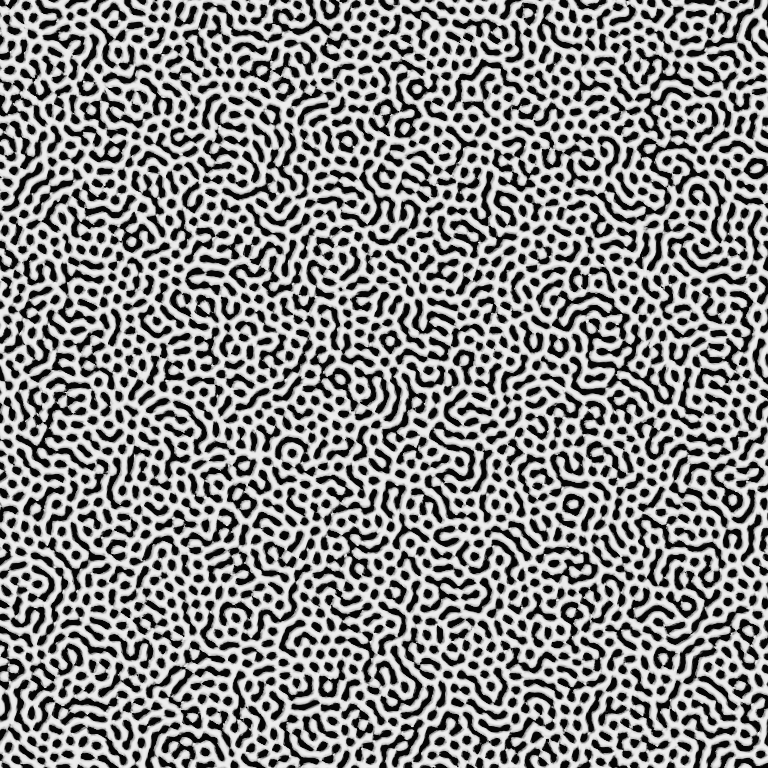
A Shadertoy shader for this pattern:

```glsl
#define PERIODS 62.0      // stripe periods across the canvas
#define WAVES 24          // plane waves in the seed field
#define TAPS 64           // samples of the band-pass filter
#define REACH 1.25        // filter radius, in periods
#define WINDOW 0.55       // filter falloff, in periods
#define SPREAD 0.2        // variation of the wave lengths
#define SEED_BIAS 0.4     // higher favours dots over worms
#define CUT_BIAS 0.14     // higher breaks worms apart
#define INK_LEVEL 0.41    // higher thins the dark shapes
#define TONE_RATE 2.1     // higher hardens the edges

const float TAU = 6.2831853;
const float GOLDEN_ANGLE = 2.399963;
const vec3 INK = vec3(0.02);
const vec3 PAPER = vec3(0.97);

float hash(float n) {
    n = fract(n * 0.1031);
    n *= n + 33.33;
    return fract(n * (n + n));
}

// Bessel function J0 (x) and its derivative (y), as a mean of plane waves
vec2 bessel(float x) {
    float h = 0.5 * x, t = 0.866025 * x;
    return vec2(1.0 + cos(x) + 2.0 * cos(t) + 2.0 * cos(h),
                -sin(x) - 1.732051 * sin(t) - sin(h)) / 6.0;
}

// Each wave holds its wave vector and its phase at p
void makeWaves(vec2 p, out vec3 waves[WAVES]) {
    for (int i = 0; i < WAVES; i++) {
        float n = float(i) + 1.0;
        float angle = 0.5 * TAU * (n + hash(n * 7.31)) / float(WAVES);
        float size = 1.0 + SPREAD * (hash(n * 3.77 + 51.0) - 0.5);
        vec2 k = size * vec2(cos(angle), sin(angle));
        float phase = fract(dot(k, p) + hash(n * 5.19 + 113.0));
        waves[i] = TAU * vec3(k, phase);
    }
}

// Random waves, pushed towards two levels
float seedField(vec2 offset, vec3 waves[WAVES]) {
    float sum = 0.0;
    for (int i = 0; i < WAVES; i++)
        sum += cos(dot(waves[i].xy, offset) + waves[i].z);
    float v = sum * sqrt(2.0 / float(WAVES)) - SEED_BIAS;
    return v * inversesqrt(v * v + 0.1);
}

// Band-pass filtered seed: value in x, slope per radian in yz
vec3 labyrinth(vec2 p) {
    vec3 waves[WAVES];
    makeWaves(p, waves);
    vec3 sum = vec3(0.0);
    float gain = 0.0;
    for (int i = 0; i < TAPS; i++) {
        float r = REACH * sqrt((float(i) + 0.5) / float(TAPS));
        float angle = float(i) * GOLDEN_ANGLE;
        vec2 dir = vec2(cos(angle), sin(angle));
        vec2 j = bessel(TAU * r);
        float fade = exp(-0.5 * r * r / (WINDOW * WINDOW));
        float slope = j.y - j.x * r / (WINDOW * WINDOW * TAU);
        sum += fade * seedField(r * dir, waves) * vec3(j.x, -slope * dir);
        gain += fade * j.x * j.x;
    }
    return sum / gain;
}

void mainImage(out vec4 fragColor, in vec2 fragCoord) {
    vec2 p = PERIODS * fragCoord / iResolution.y;
    vec3 field = labyrinth(p);

    // Divide by the local amplitude for an even width of line
    float v = field.x - CUT_BIAS;
    float crest = v * inversesqrt(v * v + dot(field.yz, field.yz) + 0.006);

    // Solid ink, steep edge, soft halo
    float rise = pow(max(INK_LEVEL - crest, 0.0), 1.25);
    float tone = 1.0 - exp(-TONE_RATE * rise);
    fragColor = vec4(mix(INK, PAPER, tone), 1.0);
}
```
